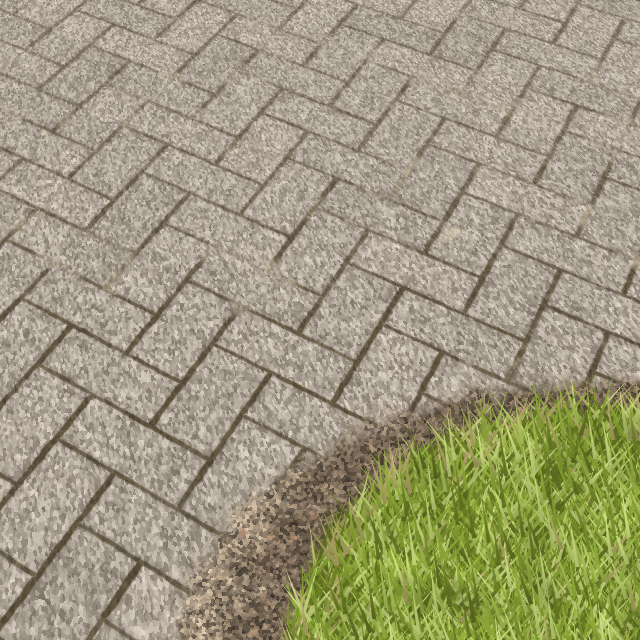
Write a WebGL 2 fragment shader that draws this texture.

```glsl
#version 300 es
precision highp float;
// Herringbone pavers in perspective, with a grassy corner behind a rim of soil.
// A homography maps the canvas to paver units; two ellipses bound soil and grass;
// cellular noise gives grit and crumbs, and layered tapered cells give blades.
uniform vec2 u_resolution;
out vec4 fragColor;

const vec2 LAWN_CENTRE = vec2(0.9375, -0.042);

float hash(vec2 p) {
  p = fract(p * vec2(0.1031, 0.1137));
  p += dot(p, p.yx + 33.33);
  return fract((p.x + p.y) * p.x * 91.7);
}

// x: distance to the nearest seed, y: random value of that seed
vec2 cellular(vec2 p) {
  vec2 base = floor(p), best = vec2(9.0, 0.0);
  for (int j = -1; j <= 1; j++)
    for (int i = -1; i <= 1; i++) {
      vec2 id = base + vec2(i, j);
      vec2 seed = id + vec2(hash(id + 17.0), hash(id + 71.0));
      float d = distance(p, seed);
      if (d < best.x) best = vec2(d, hash(id + 131.0));
    }
  return best;
}

// Layered sines, about -1 to 1
float waves(vec2 p) {
  float sum = 0.0, amp = 0.5;
  for (int i = 0; i < 4; i++) {
    p = mat2(0.8, 0.6, -0.6, 0.8) * p + 1.7;
    sum += amp * sin(p.x + 1.3 * sin(p.y)) * cos(0.8 * p.y);
    p *= 1.9;
    amp *= 0.6;
  }
  return sum;
}

float lawnRadius(vec2 p, vec2 radii) { return length((p - LAWN_CENTRE) / radii); }

// Canvas to paver units: u runs down-right, v runs up-right
vec2 toPaving(vec2 p) {
  mat3 view = mat3(0.0805, 0.0314, -0.0249,
                   0.0568, -0.0422, 0.0341,
                   0.332, 0.5365, 1.0);
  vec3 q = inverse(view) * vec3(p.x, 1.0 - p.y, 1.0);
  return q.xy / q.z;
}

// x: distance inside the paver edge, y: random value, z: 1 where the edge runs along v
vec3 herringbone(vec2 q) {
  vec2 cell = floor(q);
  float part = mod(cell.x + cell.y, 4.0);
  bool lying = part < 1.5;
  float odd = mod(part, 2.0);
  vec2 centre = cell + (lying ? vec2(1.0 - odd, 0.5) : vec2(0.5, 1.0 - odd));
  vec2 inset = (lying ? vec2(1.0, 0.5) : vec2(0.5, 1.0)) - abs(q - centre);
  return vec3(min(inset.x, inset.y), hash(centre * 2.0 + 200.0), step(inset.x, inset.y));
}

vec3 paving(vec2 p) {
  vec2 q = toPaving(p);
  float soft = length(fwidth(q)) * 0.5;
  vec2 wobble = 0.014 * vec2(waves(q * 9.0), waves(q * 9.0 + 40.0));
  vec3 paver = herringbone(q + wobble);
  float wear = waves(q * 1.6), far = smoothstep(0.35, 0.95, p.y);

  // Round grit, finer with distance, then tint and stains
  vec2 g = mat2(0.0805, 0.0314, 0.0568, -0.0422) * q;
  float grit = mix(cellular(g * 250.0 + 300.0).y, cellular(g * 125.0 + 500.0).y, 0.32);
  vec3 col = mix(vec3(0.50, 0.46, 0.41), vec3(0.90, 0.86, 0.805), mix(grit, 0.5, 0.2 * far));
  col *= 0.985 + 0.05 * (paver.y - 0.5) + 0.03 * wear;
  col *= mix(0.92, 1.0, smoothstep(0.02, 0.12, paver.x));
  float smear = length((p - vec2(0.702, 0.638)) * vec2(50.0, 75.0)) + 0.7 * waves(p * 150.0);
  float chip = length(p - vec2(0.068, 0.794)) * 150.0;
  col = mix(col, vec3(0.86, 0.8, 0.7), 0.5 * smoothstep(1.2, 0.3, min(smear, chip)));

  // Joints: dark and open up close, faint or sandy in places further off
  float gap = waves(q * 2.7 + 8.0);
  float width = 0.033 + 0.006 * paver.z + 0.012 * gap;
  vec3 joint = mix(vec3(0.36, 0.315, 0.235), vec3(0.46, 0.41, 0.34), far);
  float sand = smoothstep(0.15, 0.5, waves(q * 1.3 + 3.0)) * smoothstep(0.3, 0.55, p.y);
  joint = mix(joint, vec3(0.77, 0.71, 0.62), 0.7 * sand) * (0.8 + 0.4 * grit);
  float fill = mix(1.0, 0.8, far) * mix(0.86, 1.0, paver.z) + 0.25 * gap;
  float line = 1.0 - smoothstep(width - soft, width + soft + 0.006, paver.x);
  return mix(col, joint, line * clamp(fill, 0.3, 1.0));
}

vec3 soil(vec2 p, float inner) {
  vec2 crumb = cellular(p * 190.0 + 50.0), clod = cellular(p * 80.0 + 20.0);
  vec2 fleck = cellular(p * 60.0 + 90.0 + 0.3 * waves(p * 160.0));
  float depth = smoothstep(1.28, 1.08, inner + 0.12 * waves(p * 45.0));
  vec3 col = mix(vec3(0.60, 0.54, 0.46), vec3(0.44, 0.38, 0.315), depth);
  col *= 0.5 + 0.75 * crumb.y + 0.3 * clod.y;
  vec3 leaf = mix(vec3(0.74, 0.52, 0.38), vec3(0.78, 0.72, 0.61), fract(fleck.y * 57.0));
  return mix(col, leaf, 0.6 * step(0.94, fleck.y) * smoothstep(0.4, 0.2, fleck.x));
}

// Blades are kept only where their roots lie inside the lawn
vec3 grass(vec2 p, vec3 ground, float inner, float px) {
  float patchy = waves(p * 30.0);
  vec3 col = mix(ground, vec3(0.35, 0.41, 0.12), smoothstep(1.03, 0.96, inner + 0.04 * patchy));
  for (int i = 0; i < 14; i++) {
    float n = float(i), a = 0.75 * sin(n * 2.4);
    mat2 turn = mat2(cos(a), sin(a), -sin(a), cos(a));
    vec2 scale = vec2(92.0, 13.0), q = turn * p * scale + 100.0 + n * 7.3;
    float slide = hash(vec2(floor(q.x), n + 5.0));
    q.y += slide;
    vec2 id = floor(q), f = fract(q);
    float r = hash(id + n * 19.0), tone = hash(id + n * 31.0 + 9.0);
    vec2 root = transpose(turn) * ((id + vec2(0.5, 0.3 - slide) - 100.0 - n * 7.3) / scale);
    float edge = lawnRadius(root, vec2(0.491, 0.408));
    float across = abs(f.x - 0.5 - 0.5 * (r - 0.5) * f.y * f.y) - 0.3 * (1.0 - f.y);
    float cover = smoothstep(px * 60.0, -px * 60.0, across) * step(0.4, r) * step(edge, 1.0);
    vec3 blade = mix(vec3(0.37, 0.43, 0.12), vec3(0.55, 0.66, 0.21), smoothstep(0.0, 0.5, tone));
    blade = mix(blade, vec3(0.78, 0.84, 0.50), smoothstep(0.5, 0.95, tone));
    blade = mix(blade, vec3(0.68, 0.63, 0.4), step(0.97 - 0.2 * smoothstep(0.85, 1.0, edge), r));
    col = mix(col, blade * (0.88 + 0.22 * f.y + 0.1 * patchy), cover * 0.92);
  }
  return col;
}

void main() {
  vec2 p = gl_FragCoord.xy / u_resolution;
  float px = 1.0 / u_resolution.y;
  float outer = lawnRadius(p, vec2(0.671, 0.449)) + 0.04 * waves(p * 55.0);
  float inner = lawnRadius(p, vec2(0.491, 0.408));
  vec3 col = mix(paving(p), soil(p, inner), smoothstep(1.03, 0.96, outer));
  if (inner < 1.3) col = grass(p, col, inner, px);
  fragColor = vec4(col, 1.0);
}
```
